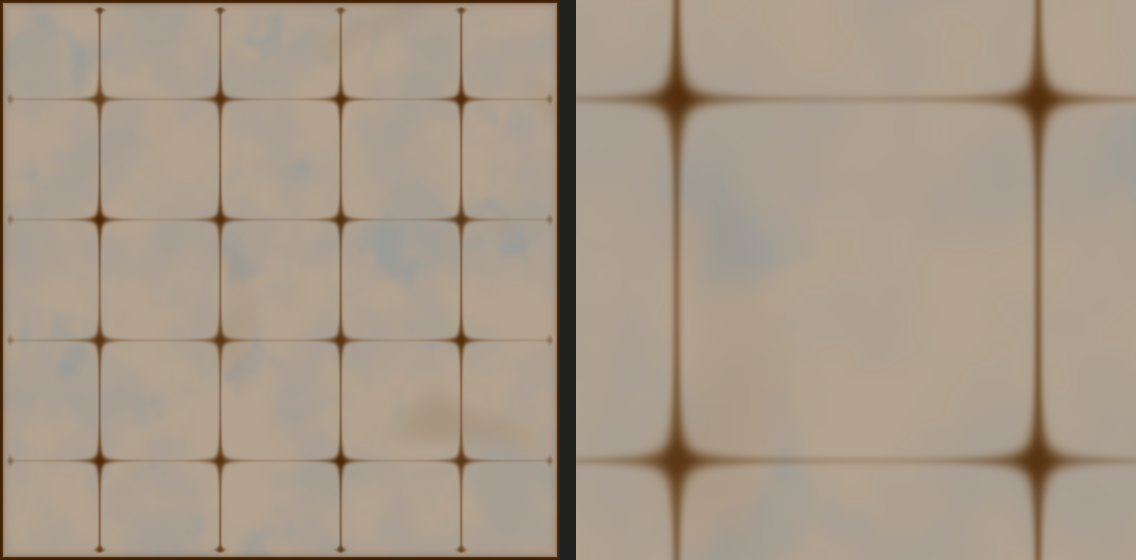
Left, the full canvas; right, a detail of the centre.
This pattern is drawn by a WebGL 1 fragment shader. Its source:

```glsl
precision highp float;

uniform vec2 u_resolution;

const float TILE_SIZE = 0.2152;
const float BORDER_WIDTH = 0.0052;

vec2 gradientAt(vec2 cell) {
  float h = fract(sin(dot(cell, vec2(127.1, 311.7))) * 4375.85);
  float angle = 6.2832 * h;
  return vec2(cos(angle), sin(angle));
}

float gradientNoise(vec2 p) {
  vec2 i = floor(p);
  vec2 f = p - i;
  vec2 s = f * f * f * (f * (f * 6.0 - 15.0) + 10.0);
  float a = dot(gradientAt(i), f);
  float b = dot(gradientAt(i + vec2(1.0, 0.0)), f - vec2(1.0, 0.0));
  float c = dot(gradientAt(i + vec2(0.0, 1.0)), f - vec2(0.0, 1.0));
  float d = dot(gradientAt(i + 1.0), f - 1.0);
  return mix(mix(a, b, s.x), mix(c, d, s.x), s.y);
}

float fbm(vec2 p) {
  float sum = 0.0;
  float amplitude = 1.0;
  for (int octave = 0; octave < 4; octave++) {
    sum += amplitude * gradientNoise(p);
    p = p * 2.03 + vec2(17.3, 9.1);
    amplitude *= 0.5;
  }
  return sum;
}

// Distance to the nearest of the four joints on each axis
vec2 jointDistance(vec2 uv, float size) {
  vec2 p = (uv - vec2(0.5008, 0.5)) / size;
  vec2 joint = clamp(floor(p), -2.0, 1.0) + 0.5;
  return abs(p - joint) * size;
}

// Joint that flares at each crossing and ends in a small knob
float flaredJoint(float across, float along, float edge, float width, float strength) {
  float knob = exp(-pow((edge - 0.018) / 0.006, 2.0));
  float halfWidth = width + 0.0085 * exp(-along / 0.015) + 0.0055 * knob;
  float density = strength + (1.0 - strength) * exp(-along / 0.026) + 0.32 * knob;
  float profile = exp(-pow(across / halfWidth, 2.0));
  return min(density, 1.0) * profile * smoothstep(0.010, 0.016, edge);
}

// Warm stone with grey clouds, bluish wisps and brown stains
vec3 stone(vec2 uv) {
  float cloud = fbm(uv * 6.5 + 3.7);
  float wisp = fbm(uv * vec2(7.0, 5.5) + 21.4);
  float stain = gradientNoise(uv * 5.5 + 41.2);
  vec3 color = mix(vec3(0.655, 0.62, 0.575), vec3(0.698, 0.635, 0.56),
                   smoothstep(-0.5, 0.35, cloud));
  color = mix(color, vec3(0.59, 0.605, 0.60), 0.75 * smoothstep(0.22, 0.75, wisp));
  return mix(color, vec3(0.62, 0.54, 0.45), 0.6 * smoothstep(0.28, 0.65, stain));
}

void main() {
  vec2 uv = gl_FragCoord.xy / u_resolution;
  float pixel = 1.0 / min(u_resolution.x, u_resolution.y);
  vec2 edge = min(uv, 1.0 - uv);
  float rim = min(edge.x, edge.y);
  vec2 d = jointDistance(uv, TILE_SIZE);

  // Joints: upright ones stay visible, level ones fade between crossings
  float wear = 0.92 + 0.2 * gradientNoise(uv * 9.0 + 5.0);
  float upright = flaredJoint(d.x, d.y, edge.y, 0.0026, 0.55);
  float level = flaredJoint(d.y, d.x, edge.x, 0.0026, 0.16);
  float ink = (1.0 - (1.0 - upright) * (1.0 - level)) * wear;

  vec3 color = stone(uv);
  vec3 rust = mix(vec3(0.43, 0.27, 0.09), vec3(0.30, 0.15, 0.01), ink);
  color = mix(color, rust, clamp(ink, 0.0, 1.0));

  // Shaded rim and dark border
  float shade = exp(-max(rim - BORDER_WIDTH, 0.0) / 0.005);
  color = mix(color, vec3(0.50, 0.40, 0.30), 0.55 * shade);
  float soft = max(pixel, 0.0012);
  float border = 1.0 - smoothstep(BORDER_WIDTH - soft, BORDER_WIDTH + soft, rim);
  color = mix(color, vec3(0.26, 0.13, 0.01), border);

  gl_FragColor = vec4(color, 1.0);
}
```
